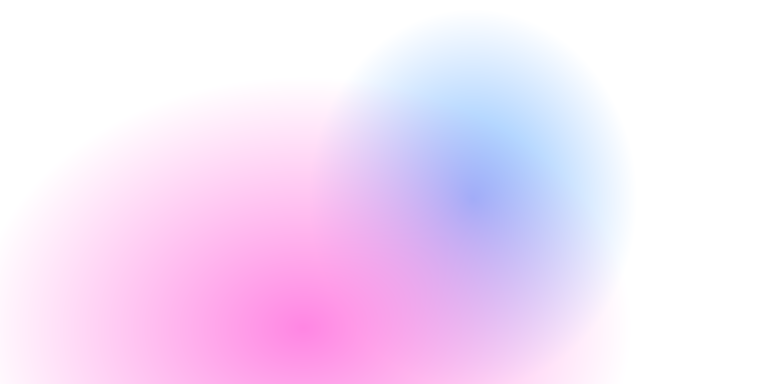
This background is drawn by a WebGL 2 fragment shader. Its source:

```glsl
#version 300 es
precision highp float;
// Two soft elliptical glows, pink over blue, on a white ground.

uniform vec2 u_resolution;
out vec4 outColor;

// Colours
const vec3 GROUND = vec3(1.0);
const vec3 BLUE = vec3(0.50, 0.73, 1.0);
const vec3 PINK = vec3(1.0, 0.525, 0.89);

// Centres and radii as fractions of the canvas, origin at the lower left
const vec2 BLUE_CENTER = vec2(0.616, 0.482);
const vec2 BLUE_RADII = vec2(0.214, 0.495);
const vec2 PINK_CENTER = vec2(0.395, 0.146);
const vec2 PINK_RADII = vec2(0.428, 0.655);

// Linear falloff: 1 at the centre, 0 on the rim of the ellipse
float ellipseGlow(vec2 point, vec2 center, vec2 radii) {
    return clamp(1.0 - length((point - center) / radii), 0.0, 1.0);
}

void main() {
    vec2 uv = gl_FragCoord.xy / u_resolution;

    // Layer the glows from back to front
    vec3 color = GROUND;
    color = mix(color, BLUE, ellipseGlow(uv, BLUE_CENTER, BLUE_RADII));
    color = mix(color, PINK, ellipseGlow(uv, PINK_CENTER, PINK_RADII));

    outColor = vec4(color, 1.0);
}
```
